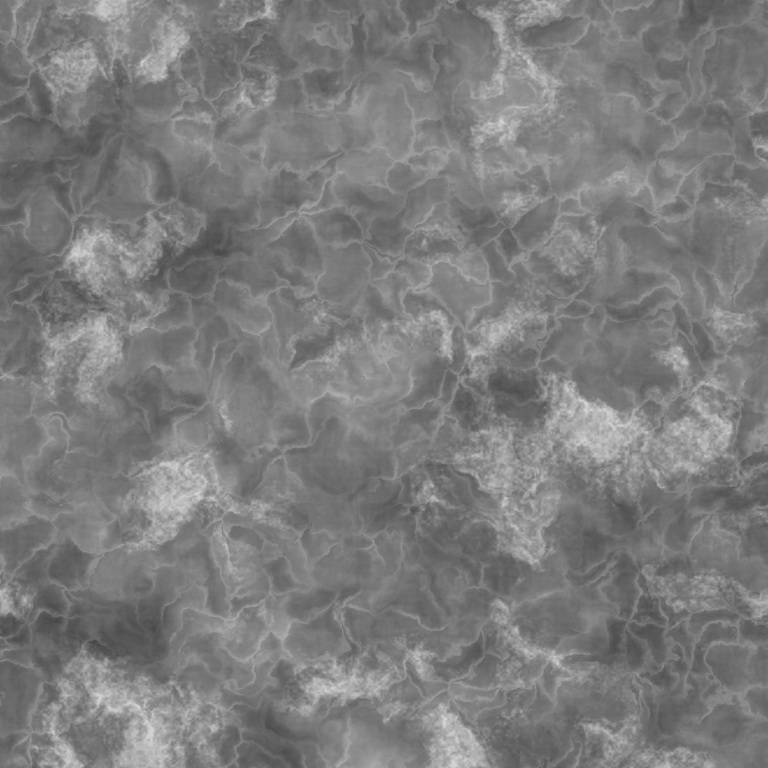
Give the GLSL for this texture, as a three.js fragment shader.

```glsl
varying vec2 vUv;

float hash(vec2 p) {
  return fract(sin(dot(p, vec2(127.1, 311.7))) * 43758.5453);
}

vec2 hash2(vec2 p) {
  return vec2(hash(p), hash(p + 57.3));
}

float noise(vec2 p) {
  vec2 i = floor(p), f = fract(p);
  f = f * f * (3.0 - 2.0 * f);
  return mix(mix(hash(i), hash(i + vec2(1.0, 0.0)), f.x),
             mix(hash(i + vec2(0.0, 1.0)), hash(i + 1.0), f.x), f.y);
}

// Layered noise, centred on 0.5
float fbm(vec2 p, float gain) {
  float sum = 0.0, total = 0.0, amp = 1.0;
  for (int i = 0; i < 6; i++) {
    sum += amp * noise(p);
    total += amp;
    amp *= gain;
    p = mat2(1.6, 1.2, -1.2, 1.6) * p + 7.3;
  }
  return sum / total;
}

// Voronoi cells: x = distance to border, y = facing of border, z = cell tone
vec3 cells(vec2 p) {
  vec2 home = floor(p), nearest = vec2(0.0), nearestId = home;
  float best = 9.0;
  for (int y = -1; y <= 1; y++)
  for (int x = -1; x <= 1; x++) {
    vec2 id = home + vec2(float(x), float(y));
    vec2 r = id + hash2(id) - p;
    if (dot(r, r) < best) {
      best = dot(r, r);
      nearest = r;
      nearestId = id;
    }
  }
  float border = 9.0, facing = 0.0;
  for (int y = -2; y <= 2; y++)
  for (int x = -2; x <= 2; x++) {
    vec2 id = nearestId + vec2(float(x), float(y));
    vec2 r = id + hash2(id) - p;
    vec2 gap = r - nearest;
    if (dot(gap, gap) > 0.0001) {
      vec2 n = normalize(gap);
      float d = dot(0.5 * (nearest + r), n);
      if (d < border) {
        border = d;
        facing = dot(n, vec2(0.6, -0.8));
      }
    }
  }
  return vec3(border, facing, hash(nearestId + 3.7));
}

void main() {
  vec2 p = vUv;
  vec2 warp = vec2(fbm(p * 16.0, 0.5), fbm(p * 16.0 + 41.0, 0.5)) - 0.5;

  // Broad and middling mottling
  float tone = 0.445;
  tone += 0.27 * (fbm(p * 6.0 + 13.0, 0.5) - 0.5);
  tone += 0.26 * (fbm(p * 21.0 + warp * 2.0 + 5.0, 0.6) - 0.5);

  // Scales with a crest that falls off softly on one side
  vec3 cell = cells(p * 21.0 + warp * 2.6);
  float interior = smoothstep(0.0, 0.3, cell.x);
  float side = cell.y * smoothstep(0.0, 0.07, cell.x);
  float crest = exp(-cell.x * 9.0) * (0.55 + 0.6 * side);
  float strength = smoothstep(0.25, 0.7, noise(p * 24.0 + 19.0));
  tone += 0.17 * crest * (0.2 + 0.8 * strength);
  tone += interior * (0.05 * (cell.z - 0.5) - 0.02);

  // Pale feathered patches broken up by grain
  float cloud = fbm(p * 9.0 + warp * 0.9 + 71.0, 0.62);
  float grain = noise(p * 190.0) + noise(p * 330.0 + 9.0) - 1.0;
  float patchMask = smoothstep(0.52, 0.76, cloud + 0.045 * grain);
  tone += patchMask * (0.23 + 0.07 * grain);

  // Faint brushed streaks both ways
  float streaks = noise(p * vec2(28.0, 210.0)) + noise(p * vec2(210.0, 28.0)) - 1.0;
  tone += 0.018 * streaks + 0.012 * grain;

  gl_FragColor = vec4(clamp(tone, 0.28, 0.82) * vec3(1.0, 1.0, 1.006), 1.0);
}
```
